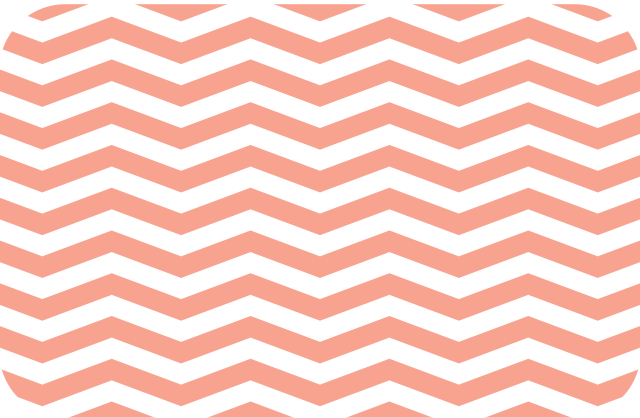
Give the GLSL for this pattern, as a WebGL 1 fragment shader.

```glsl
precision highp float;
// Coral chevron stripes on white, clipped to a rounded panel.

uniform vec2 u_resolution;

// Lengths are fractions of the canvas height, with y running down.
const vec3 CORAL = vec3(0.97, 0.64, 0.565);
const vec3 WHITE = vec3(1.0);
const float ZIGZAG_PERIOD = 0.3322;   // valley to valley
const float ZIGZAG_DEPTH = 0.0619;    // peak to valley
const float STRIPE_SPACING = 0.1023;
const float STRIPE_HEIGHT = 0.0517;
const float FIRST_PEAK = 0.0657;      // stripe centre at its peak
const float PANEL_TOP = 0.010;
const float PANEL_BOTTOM = 0.999;
const float PANEL_OVERHANG = 0.002;   // beyond the left and right edges
const float CORNER_RADIUS = 0.159;

// 0 at a peak, 1 at a valley; a valley lies at x = 0.
float triangleWave(float x) {
  return abs(2.0 * fract(x / ZIGZAG_PERIOD) - 1.0);
}

// Signed distance to the nearest stripe, negative inside.
float chevronDistance(vec2 p) {
  float offset = p.y - FIRST_PEAK - ZIGZAG_DEPTH * triangleWave(p.x);
  float fromCentre = abs(fract(offset / STRIPE_SPACING + 0.5) - 0.5) * STRIPE_SPACING;
  float slope = 2.0 * ZIGZAG_DEPTH / ZIGZAG_PERIOD;
  return (fromCentre - 0.5 * STRIPE_HEIGHT) / sqrt(1.0 + slope * slope);
}

float roundedBoxDistance(vec2 p, vec2 halfSize, float radius) {
  vec2 q = abs(p) - halfSize + radius;
  return length(max(q, 0.0)) + min(max(q.x, q.y), 0.0) - radius;
}

// Coverage of a shape over one pixel.
float coverage(float signedDistance) {
  return clamp(0.5 - signedDistance * u_resolution.y, 0.0, 1.0);
}

void main() {
  float aspect = u_resolution.x / u_resolution.y;
  vec2 p = gl_FragCoord.xy / u_resolution.y;
  p = vec2(p.x - 0.5 * aspect, 1.0 - p.y);

  vec2 panelHalf = vec2(0.5 * aspect + PANEL_OVERHANG, 0.5 * (PANEL_BOTTOM - PANEL_TOP));
  vec2 panelCentre = vec2(0.0, 0.5 * (PANEL_TOP + PANEL_BOTTOM));
  float panel = coverage(roundedBoxDistance(p - panelCentre, panelHalf, CORNER_RADIUS));
  float stripes = coverage(chevronDistance(p));

  gl_FragColor = vec4(mix(WHITE, CORAL, stripes * panel), 1.0);
}
```
